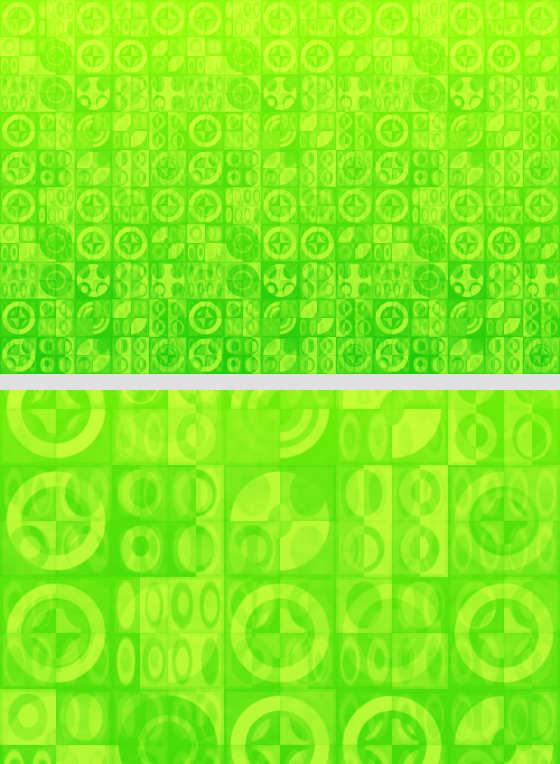
Top, the full canvas; bottom, a detail of the centre.
Reproduce this pattern procedurally as a Shadertoy shader.

```glsl
// Lime mosaic of square cells holding rings, discs and egg-shaped ovals.
// A 5 x 5 block of cells repeats 3 times across and 2 down; a fainter shifted
// copy is overlaid, then mottled and tinted by a vertical colour gradient.

#define GRID vec2(15.0, 10.0)   // cells across and down
#define BLOCK 5.0               // cells per repeat
#define GHOST_SHIFT vec2(2.0, 3.0)
#define GHOST_MIX 0.32
#define RING_OUTER 0.44
#define RING_WIDTH 0.13
#define CONTRAST 1.5
#define MOTTLE 0.3
#define TOP_DARK vec3(0.55, 0.98, 0.03)
#define TOP_LIGHT vec3(0.82, 1.00, 0.22)
#define LOW_DARK vec3(0.13, 0.80, 0.04)
#define LOW_LIGHT vec3(0.64, 0.96, 0.19)

// Kinds: 0 ring, 1 ovals, 2 dark disc, 3 disc with ovals,
// 4 double ring, 5 quartered disc, 6 large ovals over small ones
const int KINDS[25] = int[25](
    0, 1, 0, 6, 0,
    6, 2, 0, 0, 5,
    1, 2, 3, 1, 3,
    0, 1, 4, 5, 1,
    0, 1, 5, 1, 0);

float hash(vec2 p) {
    vec3 q = fract(vec3(p.xyx) * 0.1031);
    q += dot(q, q.yzx + 33.33);
    return fract((q.x + q.y) * q.z);
}

// Value noise that wraps with the block
float noise(vec2 p, float period) {
    vec2 i = floor(p), f = fract(p);
    f = f * f * (3.0 - 2.0 * f);
    vec2 a = mod(i, period), b = mod(i + 1.0, period);
    return mix(mix(hash(a), hash(vec2(b.x, a.y)), f.x),
               mix(hash(vec2(a.x, b.y)), hash(b), f.x), f.y);
}

float ellipse(vec2 p, vec2 radius, float soft) {
    float d = (length(p / radius) - 1.0) * min(radius.x, radius.y);
    return smoothstep(soft, -soft, d);
}

float ring(vec2 p, float outer, float width, float soft) {
    return smoothstep(soft, -soft, abs(length(p) - outer + 0.5 * width) - 0.5 * width);
}

float invert(float tone, float mask) {
    return mix(tone, 1.0 - tone, mask);
}

// Grid of upright ovals, each with an off-centre yolk of varied size
float ovals(vec2 p, vec2 count, vec2 seed, float soft) {
    vec2 g = p * count, id = floor(g) + seed * 7.0;
    vec2 q = (fract(g) - 0.5) / count;
    float h = hash(id + 3.0), k = hash(id + 9.0);
    vec2 radius = vec2(0.31 + 0.09 * h, 0.42) / count;
    vec2 drift = (vec2(h, k) - 0.5) * 0.12 / count;
    float shell = ellipse(q, radius, soft);
    float yolk = ellipse(q - drift, radius * (0.4 + 0.4 * k), soft);
    return shell - yolk * step(0.3, h);
}

// Light and dark of one cell, from 0 to 1
float motif(vec2 p, float soft) {
    vec2 cell = mod(floor(p), BLOCK), f = fract(p), c = f - 0.5;
    int kind = KINDS[int(cell.x + BLOCK * cell.y)];
    vec2 quarter = step(0.5, f);
    float checker = abs(quarter.x - quarter.y);
    float ground = 0.12 + 0.35 * hash(cell * 2.0 + quarter + 50.0);
    float disc = ellipse(c, vec2(RING_OUTER), soft);
    float eggs = ovals(f, vec2(2.0), cell, soft);
    float small = ovals(f, vec2(4.0, 2.0), cell + 2.0, soft);

    if (kind == 0) {
        float tone = mix(ground, 0.9 - 0.2 * checker, ring(c, RING_OUTER, RING_WIDTH, soft));
        float core = ellipse(c, vec2(0.19 + 0.07 * hash(cell + 21.0)), soft);
        return mix(tone, mix(0.2, 0.6, abs(checker - eggs)), core);
    }
    if (kind == 1) {
        float strip = step(0.5, hash(vec2(floor(f.x * 4.0) + cell.x * 4.0, cell.y + 70.0)));
        float fine = step(0.5, hash(cell + 31.0));
        return invert(mix(ground, 0.8, strip), mix(eggs, small, fine) * 0.8);
    }
    if (kind == 2) {
        float tone = mix(mix(0.4, 0.8, checker), 0.14, disc);
        return mix(tone, 0.5, ring(c, 0.27, 0.06, soft));
    }
    if (kind == 3) return mix(ground, 0.92 - 0.75 * eggs, disc);
    if (kind == 4) {
        float bands = ring(c, RING_OUTER, 0.09, soft) + ring(c, 0.29, 0.08, soft);
        return invert(mix(0.2, 0.45, checker), bands * 0.85);
    }
    if (kind == 5) {
        float tone = mix(ground, mix(0.9, 0.35, checker), disc);
        return invert(tone, ellipse(c, vec2(0.11, 0.15), soft) * 0.7);
    }
    return invert(mix(0.75, 0.25, checker), mix(eggs, small, quarter.y) * 0.8);
}

void mainImage(out vec4 fragColor, in vec2 fragCoord) {
    vec2 uv = fragCoord / iResolution.xy;
    vec2 p = vec2(uv.x, 1.0 - uv.y) * GRID;
    float soft = 0.006 + 0.5 * GRID.y / iResolution.y;
    vec2 cell = mod(floor(p), BLOCK), f = fract(p);

    // Two overlapping layers of cells, with fine ovals in some quarters
    float tone = mix(motif(p, soft), motif(p + GHOST_SHIFT, soft), GHOST_MIX);
    float patchy = step(0.5, hash(cell * 2.0 + floor(f * 2.0) + 130.0));
    tone += 0.16 * patchy * (ovals(f, vec2(4.0, 2.0), cell + 8.0, soft) - 0.4);

    // Shade of each cell and worn, uneven ink
    tone = 0.5 + CONTRAST * (tone - 0.47) + 0.22 * (hash(cell + 90.0) - 0.5);
    float ink = 0.5 * noise(p * 5.0, BLOCK * 5.0) + 0.5 * noise(p * 16.0, BLOCK * 16.0);
    tone += MOTTLE * (ink - 0.5);

    // Seams round cells and, fainter, through their middles
    vec2 middle = abs(f - 0.5), edge = 0.5 - middle;
    float seam = 1.0 - smoothstep(0.018, 0.018 + soft, min(edge.x, edge.y));
    float fold = 1.0 - smoothstep(0.0, 0.018 + soft, min(middle.x, middle.y));
    tone -= 0.2 * seam + 0.12 * fold;

    // Vertical gradient; every block has darker third and fifth rows
    float darkRow = step(1.5, cell.y) * (1.0 - mod(cell.y, 2.0));
    float depth = clamp(1.1 * (1.0 - uv.y) - 0.08 + 0.12 * darkRow, 0.0, 1.0);
    vec3 dark = mix(TOP_DARK, LOW_DARK, depth);
    vec3 light = mix(TOP_LIGHT, LOW_LIGHT, depth);
    fragColor = vec4(mix(dark, light, clamp(tone, 0.0, 1.0)), 1.0);
}
```
